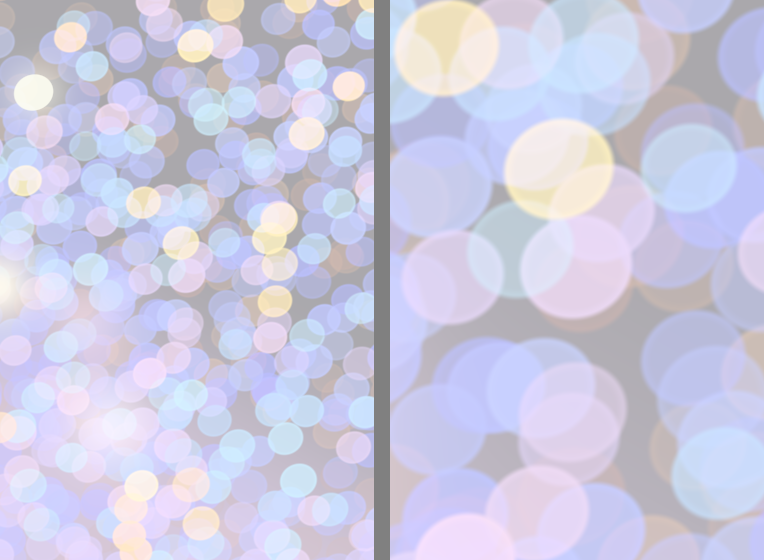
Left: the whole. Right: its middle third, enlarged.
Give the GLSL for this background, as a Shadertoy shader.

```glsl
// Soft pastel bokeh: overlapping translucent light discs over a hazy grey ground.
#define LAYERS 10
#define CELL 0.128
#define RADIUS 0.047
#define SQUASH 1.11
#define TILT 0.35
#define EDGE 0.0035
#define RIM 0.12
#define OPACITY 0.62
#define LIGHTEN 0.6
#define GROUND vec3(0.665, 0.660, 0.675)
#define HAZE vec3(0.87, 0.81, 0.90)

vec3 hash33(vec3 p) {
    p = fract(p * vec3(0.1031, 0.1030, 0.0973));
    p += dot(p, p.yxz + 33.33);
    return fract((p.xxy + p.yxx) * p.zyx);
}

float blob(vec2 p, vec2 centre, float size) {
    vec2 d = (p - centre) / size;
    return exp(-dot(d, d));
}

// Share of cells that are lit, with a few dark clearings
float lightDensity(vec2 p) {
    float d = 0.95 - 0.20 * smoothstep(0.7, 1.5, p.y) - 0.10 * p.x;
    d -= 0.95 * blob(p, vec2(0.84, 0.25), 0.15);
    d -= 0.75 * blob(p, vec2(0.77, 0.67), 0.11);
    d -= 0.60 * blob(p, vec2(0.62, 1.45), 0.18);
    d -= 0.75 * blob(p, vec2(0.03, 1.43), 0.17);
    d -= 0.50 * blob(p, vec2(0.50, 1.13), 0.10);
    return max(d, 0.0);
}

float warmDensity(vec2 p) {
    return 0.08 + 0.50 * blob(p, vec2(0.72, 0.86), 0.20)
                + 0.65 * blob(p, vec2(0.80, 1.47), 0.12)
                + 0.30 * blob(p, vec2(0.30, 0.12), 0.25);
}

// Tint in rgb and chance of appearing in a, from the dim layers to the bright ones
vec4 discKind(int layer, vec2 centre, float pick) {
    float density = lightDensity(centre);
    if (layer < 2) return vec4(mix(vec3(0.80, 0.70, 0.66), vec3(0.90, 0.80, 0.72), pick),
                               0.25 + 0.30 * density);
    if (layer < 5) return vec4(mix(vec3(0.71, 0.73, 0.99), vec3(0.79, 0.83, 1.0), pick), density);
    if (layer < 7) return vec4(mix(vec3(0.84, 0.82, 1.0), vec3(0.97, 0.87, 0.95), pick),
                               density * (0.95 - 0.45 * centre.x - 0.2 * centre.y));
    if (layer < 9) return vec4(mix(vec3(0.77, 0.87, 1.0), vec3(0.82, 0.96, 1.0), pick),
                               0.50 * density);
    return vec4(mix(vec3(1.0, 0.88, 0.70), vec3(1.0, 0.96, 0.76), pick), warmDensity(centre));
}

// Tilted, slightly flattened disc: x is coverage, y is the brighter rim
vec2 discMask(vec2 offset, float radius) {
    float c = cos(TILT), s = sin(TILT);
    vec2 q = mat2(c, -s, s, c) * offset;
    float r = length(q * vec2(1.0, SQUASH));
    float soft = max(EDGE, 0.75 / iResolution.x);
    return vec2(1.0 - smoothstep(radius - soft, radius + soft, r),
                smoothstep(0.78 * radius, 0.97 * radius, r));
}

vec3 addDiscs(vec3 col, vec2 p, int layer) {
    float id = float(layer);
    vec2 shift = hash33(vec3(id, 7.0, 19.0)).xy + 40.0;
    vec2 home = floor(p / CELL + shift);
    for (int j = -1; j <= 1; j++)
    for (int i = -1; i <= 1; i++) {
        vec2 cell = home + vec2(i, j);
        vec3 place = hash33(vec3(cell, id * 13.0 + 1.0));
        vec3 look = hash33(vec3(cell, id * 13.0 + 6.0));
        vec2 centre = (cell + place.xy - shift) * CELL;
        vec4 kind = discKind(layer, centre, look.x);
        if (place.z > kind.a) continue;
        vec2 mask = discMask(p - centre, RADIUS * mix(0.92, 1.08, look.y));
        float strength = OPACITY * mix(0.65, 1.3, look.z);
        if (layer < 2) strength *= 0.65;
        if (layer == LAYERS - 1) strength = mix(0.6, 0.95, look.z);
        float alpha = mask.x * min(strength + RIM * mask.y, 1.0);
        vec3 lit = mix(kind.rgb, max(col, kind.rgb) + 0.02, LIGHTEN);
        col = mix(col, lit, alpha);
    }
    return col;
}

void mainImage(out vec4 fragColor, in vec2 fragCoord) {
    vec2 p = fragCoord / iResolution.x;

    // Grey ground with a pink haze gathering at the lower left
    float haze = 1.0 - smoothstep(0.3, 1.2, p.y + 0.55 * p.x);
    vec3 col = mix(GROUND, HAZE, 0.85 * haze);

    for (int layer = 0; layer < LAYERS; layer++) col = addDiscs(col, p, layer);

    // Overexposed glows
    col = mix(col, vec3(1.0, 0.90, 0.96), 0.50 * blob(p, vec2(0.23, 0.64), 0.11));
    col = mix(col, vec3(1.0, 0.96, 1.0), 0.70 * blob(p, vec2(0.29, 0.36), 0.11));
    col = mix(col, vec3(1.0, 0.98, 0.93), 0.95 * blob(p, vec2(0.0, 0.73), 0.085));
    float lamp = discMask(p - vec2(0.09, 1.25), 1.15 * RADIUS).x;
    col = mix(col, vec3(1.0, 1.0, 0.95), max(0.92 * lamp, 0.5 * blob(p, vec2(0.10, 1.25), 0.075)));

    fragColor = vec4(clamp(col, 0.0, 1.0), 1.0);
}
```
